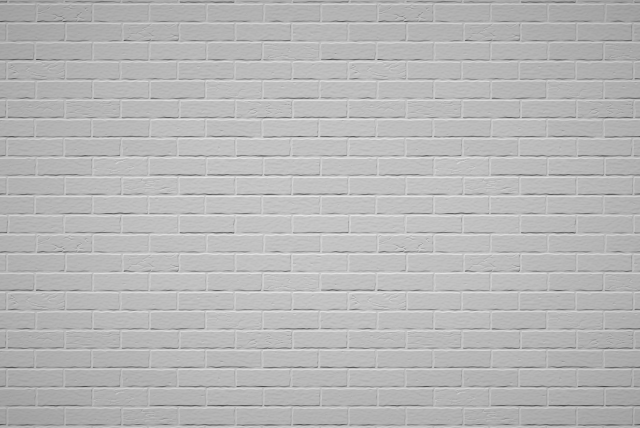
Write a Shadertoy shader that draws this texture.

```glsl
// Painted white brick wall in running bond, darkening towards the corners.
// Each brick is a rounded box with gradient noise relief, lit from above;
// brick seeds wrap on a 6 by 12 tile, so the wear repeats across the wall.

#define BRICKS vec2(11.25, 22.27)  // bricks across and down the canvas
#define PHASE vec2(0.13, 0.13)     // offset of the first joints, in bricks
#define TILE vec2(6.0, 12.0)       // bricks before the wear repeats
#define JOINT 0.0048               // mortar width, in canvas heights
#define BEVEL 0.0026               // softness of the brick edges
#define LIGHT vec2(-0.0006, 0.0024) // step towards the light
#define BRICK_TONE 0.768
#define MORTAR_TONE 0.795
#define SHADOW 0.38                // strength of slopes facing down
#define HIGHLIGHT 0.15             // strength of slopes facing up
#define VIGNETTE 0.185

float hash(vec2 p) {
    vec3 q = fract(p.xyx * vec3(0.1031, 0.1030, 0.0973));
    q += dot(q, q.yzx + 33.33);
    return fract((q.x + q.y) * q.z);
}

vec2 gradient(vec2 cell) {
    float angle = 6.2832 * hash(cell);
    return vec2(cos(angle), sin(angle));
}

float noise(vec2 p) {
    vec2 i = floor(p), f = p - i;
    vec2 u = f * f * f * (f * (f * 6.0 - 15.0) + 10.0);
    vec2 e = vec2(1.0, 0.0);
    float low = mix(dot(gradient(i), f), dot(gradient(i + e), f - e), u.x);
    float high = mix(dot(gradient(i + e.yx), f - e.yx),
                     dot(gradient(i + 1.0), f - 1.0), u.x);
    return 1.4 * mix(low, high, u.y);
}

float brickHash(vec2 id, float salt) {
    return hash(mod(id, TILE) + 17.0 * salt + 3.0);
}

// Horizontal place of the joint at the left of a brick, in bricks
float jointX(vec2 id) {
    return id.x + 0.04 * (brickHash(id, 1.0) - 0.5);
}

// Finds the brick at p: its id, the noise position on it, and edge distance
float brickDistance(vec2 p, vec2 size, out vec2 id, out vec2 local) {
    vec2 g = p / size - PHASE;
    id.y = floor(g.y);
    g.x -= 0.49 * mod(id.y, 2.0);
    id.x = floor(g.x + 0.5);
    if (g.x < jointX(id)) id.x -= 1.0;

    float left = jointX(id), right = jointX(id + vec2(1.0, 0.0));
    vec2 center = vec2(0.5 * (left + right), id.y + 0.5);
    vec2 halfSize = 0.5 * (vec2(right - left, 1.0) * size - JOINT);
    halfSize.y -= 0.0006 * brickHash(id, 2.0);

    vec2 offset = (g - center) * size;
    local = offset + 3.0 + 5.0 * vec2(brickHash(id, 3.0), brickHash(id, 4.0));
    offset.y += 0.01 * (brickHash(id, 5.0) - 0.5) * offset.x;
    vec2 d = abs(offset) - halfSize + 0.002;
    float box = length(max(d, 0.0)) + min(max(d.x, d.y), 0.0) - 0.002;
    return box + 0.0013 * noise(local * 75.0);
}

// Surface height: 0 in the mortar, about 1 on the brick face
float wallHeight(vec2 p, vec2 size, out vec2 id, out vec2 local) {
    float d = brickDistance(p, size, id, local);
    float face = smoothstep(0.5 * BEVEL, -0.5 * BEVEL, d);

    // Brush wrinkles, fine grain, and small pits
    float rough = mix(0.07, 0.17, brickHash(id, 6.0));
    float relief = rough * noise(local * vec2(60.0, 150.0));
    relief += 0.12 * noise(local * vec2(120.0, 190.0) + 5.0);
    relief -= 0.35 * smoothstep(0.6, 0.85, noise(local * vec2(70.0, 120.0) + 9.0));

    // Broken wavy cracks on a few bricks
    float cracked = smoothstep(0.86, 0.95, brickHash(id, 7.0));
    float line = abs(noise(local * vec2(30.0, 110.0) + 31.0));
    float broken = smoothstep(-0.2, 0.3, noise(local * vec2(35.0, 60.0) + 47.0));
    relief -= 0.5 * cracked * broken * smoothstep(0.14, 0.0, line);

    // Rough paint on the mortar
    float mortar = 0.12 * noise(local * vec2(110.0, 150.0) + 61.0);
    return mix(mortar, 1.0 + relief, face);
}

float wallTone(vec2 p, vec2 size) {
    vec2 id, local, otherId, otherLocal;
    float height = wallHeight(p, size, id, local);
    float slope = height - wallHeight(p + LIGHT, size, otherId, otherLocal);

    float paint = BRICK_TONE + 0.018 * (brickHash(id, 8.0) - 0.5);
    float tone = mix(MORTAR_TONE, paint, clamp(height, 0.0, 1.0));

    // Uneven shadow under the bricks, even on their faces
    float patchy = 0.3 + 0.6 * brickHash(id, 9.0) + 0.9 * noise(local * vec2(32.0, 9.0));
    float strength = mix(0.65, max(patchy, 0.15), smoothstep(0.25, 0.5, -slope));
    tone += HIGHLIGHT * max(slope, 0.0);
    tone += SHADOW * strength * min(slope, 0.0);
    return tone;
}

void mainImage(out vec4 fragColor, in vec2 fragCoord) {
    vec2 size = vec2(iResolution.x / iResolution.y, 1.0) / BRICKS;

    // Four samples per pixel smooth the edges
    float tone = 0.0;
    for (int i = 0; i < 4; i++) {
        vec2 jitter = vec2(i % 2, i / 2) * 0.5 - 0.25;
        tone += 0.25 * wallTone((fragCoord + jitter) / iResolution.y, size);
    }

    vec2 fromCenter = fragCoord / iResolution.xy - 0.5;
    tone *= 1.0 - VIGNETTE * 2.0 * dot(fromCenter, fromCenter);
    fragColor = vec4(vec3(tone), 1.0);
}
```
